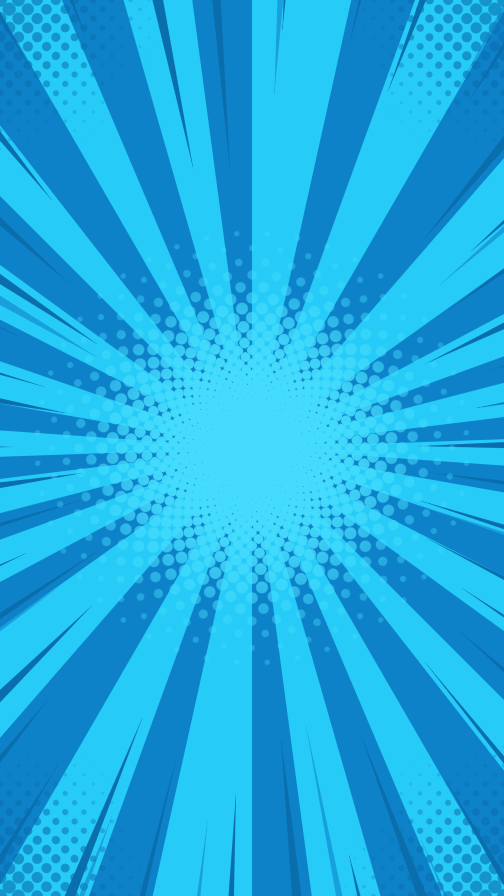
Reproduce this background procedurally as a Shadertoy shader.

```glsl
// Comic burst: blue rays around the centre, thin speed lines from the rim,
// a glowing log-polar halftone disc and darker halftone dots in the corners.
// Rays repeat every half turn; lengths are in units of the canvas height.

const float PI = 3.14159265;

// Start and end of each dark ray, in degrees clockwise from up
const vec2 RAYS[11] = vec2[11](
    vec2(12.5, 20.0), vec2(30.0, 41.0), vec2(54.5, 62.0), vec2(70.0, 75.5),
    vec2(83.0, 88.0), vec2(94.0, 100.0), vec2(109.0, 117.0), vec2(126.0, 135.0),
    vec2(142.0, 150.0), vec2(157.0, 164.0), vec2(172.4, 180.0));

float hash(float n) { return fract(sin(n * 127.1) * 4375.85); }

// Coverage of a shape from its signed distance
float fill(float d, float soft) { return smoothstep(soft, -soft, d); }

float darkRays(float angle, float r, float px) {
    float halfTurn = mod(degrees(angle), 180.0);
    float cover = 0.0;
    for (int i = 0; i < 11; i++) {
        float middle = 0.5 * (RAYS[i].x + RAYS[i].y);
        float offset = abs(mod(halfTurn - middle + 90.0, 180.0) - 90.0);
        float d = radians(offset - 0.5 * (RAYS[i].y - RAYS[i].x)) * r;
        cover = max(cover, fill(d, 0.7 * px));
    }
    return cover;
}

// One needle per angular cell, widening from its tip to the rim
float needles(float angle, float r, float rim, float count, float seed, float px) {
    float u = (angle / (2.0 * PI) + 0.5) * count;
    float id = floor(u) + seed;
    float axis = 0.5 + 0.5 * (hash(id) - 0.5);
    float tip = rim * mix(0.60, 0.95, hash(id + 71.3));
    float across = abs(fract(u) - axis) * 2.0 * PI / count * r;
    float width = (r - tip) * mix(0.018, 0.038, hash(id + 19.7));
    return fill(across - width, 0.7 * px) * step(tip, r);
}

// Round dots in unit cells
float dots(vec2 q, float radius, float soft) {
    return fill(length(fract(q) - 0.5) - radius, soft) * step(0.02, radius);
}

void mainImage(out vec4 fragColor, in vec2 fragCoord) {
    float px = 1.0 / iResolution.y;
    vec2 p = (fragCoord - 0.5 * iResolution.xy) * px;
    vec2 halfSize = 0.5 * iResolution.xy * px;
    float r = max(length(p), 0.001);
    float angle = atan(p.x, p.y);
    vec2 reach = abs(p) / halfSize;
    float rim = r / max(max(reach.x, reach.y), 0.001);

    vec3 sky = vec3(0.15, 0.80, 0.97);
    vec3 blue = vec3(0.05, 0.51, 0.79);
    vec3 deep = vec3(0.04, 0.43, 0.68);
    vec3 glow = vec3(0.27, 0.86, 0.99);

    // Rays
    vec3 color = mix(sky, blue, darkRays(angle, r, px));

    // Corner halftone, growing towards each corner
    float corner = length(abs(p) - halfSize);
    vec2 grid = vec2(p.x + p.y, p.x - p.y) * 48.0;
    float cornerDot = dots(grid, mix(0.54, 0.0, corner / 0.21), px * 48.0);
    color = mix(color, deep, 0.6 * cornerDot * smoothstep(0.21, 0.08, corner));

    // Speed lines: faint ones below, strong ones above
    color = mix(color, blue, 0.6 * needles(angle, r, rim, 23.0, 40.0, px));
    color = mix(color, deep, needles(angle, r, rim, 42.0, 5.0, px));

    // Central halftone: staggered rings that merge into a solid disc
    vec2 polar = vec2(angle, log(r)) * 44.0 / (2.0 * PI);
    vec2 ring = vec2(polar.x + polar.y, polar.x - polar.y);
    float radius = mix(0.74, 0.50, smoothstep(0.04, 0.12, r))
                 - 0.38 * smoothstep(0.12, 0.245, r);
    float glowDot = dots(ring, radius, px * 8.0 / r);
    glowDot = max(glowDot, smoothstep(0.045, 0.040, r));
    float strength = mix(1.0, 0.35, smoothstep(0.08, 0.23, r));
    color = mix(color, glow, glowDot * strength * step(r, 0.245));

    fragColor = vec4(color, 1.0);
}
```
